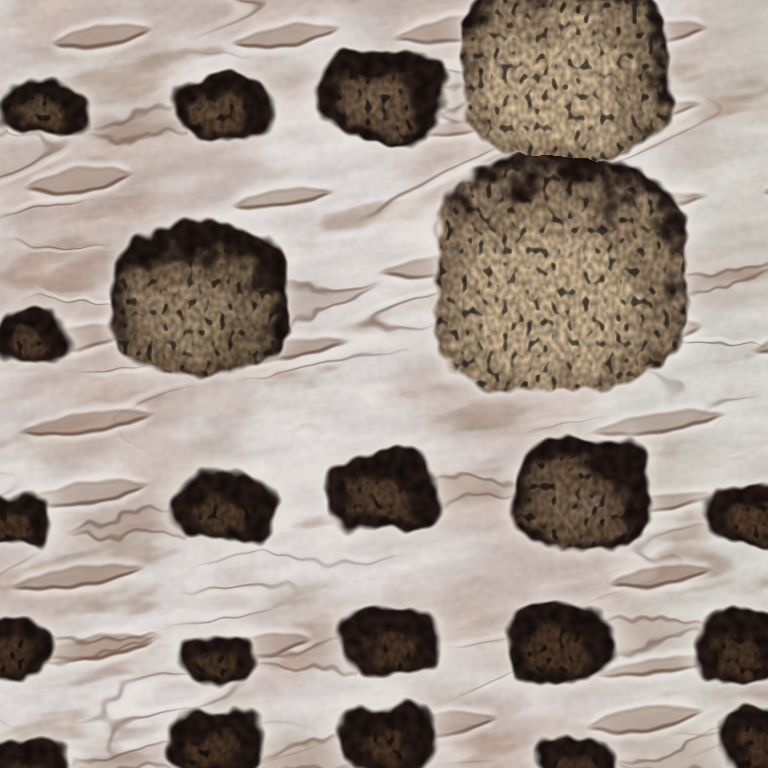
Give the GLSL for this texture, as a Shadertoy shader.

```glsl
// Pale weathered bark pierced by ragged dark pits, with slits and torn creases.
const vec3 PALE_BARK  = vec3(0.77, 0.71, 0.68);
const vec3 LIGHT_BARK = vec3(0.85, 0.83, 0.82);
const vec3 COOL_BARK  = vec3(0.80, 0.80, 0.76);
const vec3 HIGHLIGHT  = vec3(0.93, 0.91, 0.89);
const vec3 FLAP       = vec3(0.64, 0.55, 0.49);
const vec3 CREASE     = vec3(0.42, 0.32, 0.27);
const vec3 UMBER      = vec3(0.24, 0.17, 0.12);
const vec3 TAN        = vec3(0.68, 0.60, 0.49);
const vec3 PIT_DARK   = vec3(0.11, 0.075, 0.065);
const vec2 GIANT      = vec2(0.75, 0.67);   // centre of the largest pits
const vec2 LESSER     = vec2(0.30, 0.53);   // centre of the second large pit
const vec2 SMALL_SIZE = vec2(0.056, 0.038); // half size of a small pit
const vec2 EXTRA_SIZE = vec2(0.115, 0.120); // growth near the large centres
const vec2 SLIT_CELL  = vec2(0.24, 0.10);
const float COLUMN_GAP = 0.24;
const float GRAIN_TILT = 0.14;
const float EDGE = 0.004;

vec2 hash2(vec2 p) {
    vec3 a = fract(p.xyx * vec3(0.1031, 0.1030, 0.0973));
    a += dot(a, a.yzx + 33.33);
    return fract((a.xx + a.yz) * a.zy);
}

float corner(vec2 cell, vec2 f, vec2 o) {
    float angle = 6.2832 * hash2(cell + o + 100.0).x;
    return dot(vec2(cos(angle), sin(angle)), f - o);
}

float noise(vec2 p) {
    vec2 i = floor(p), f = fract(p);
    vec2 u = f * f * f * (f * (f * 6.0 - 15.0) + 10.0);
    return mix(mix(corner(i, f, vec2(0, 0)), corner(i, f, vec2(1, 0)), u.x),
               mix(corner(i, f, vec2(0, 1)), corner(i, f, vec2(1, 1)), u.x), u.y);
}

float fbm(vec2 p) {
    float sum = 0.0, amp = 1.0;
    for (int i = 0; i < 4; i++) {
        sum += amp * noise(p);
        p = p * 2.03 + 17.3;
        amp *= 0.5;
    }
    return sum;
}

// Length in a rounded-box norm
float squircle(vec2 q) {
    q = pow(abs(q) + 1e-4, vec2(2.7));
    return pow(q.x + q.y, 1.0 / 2.7);
}

vec3 barkColor(vec2 p) {
    vec2 g = vec2(p.x, p.y - GRAIN_TILT * p.x);
    vec3 col = mix(PALE_BARK, LIGHT_BARK, smoothstep(-0.3, 0.3, fbm(g * vec2(3.5, 7.0))));
    col = mix(col, COOL_BARK, 0.6 * smoothstep(0.7, 1.0, p.x + 0.2 * noise(p * 5.0)));
    col = mix(col, FLAP, 0.65 * smoothstep(0.2, 0.5, fbm(g * vec2(4.0, 13.0) + 31.0)));
    col += 0.07 * fbm(g * vec2(9.0, 34.0)) + 0.03 * noise(p * 90.0);
    // Torn edges with a lit lip above them
    float ridge = noise(g * vec2(3.5, 13.0) + 0.1 * noise(p * 30.0) + 5.0);
    float torn = smoothstep(0.0, 0.3, noise(p * 4.5 + 9.0));
    col = mix(col, HIGHLIGHT, 0.6 * torn * smoothstep(0.07, 0.0, abs(ridge - 0.07)));
    return mix(col, CREASE, 0.6 * torn * smoothstep(0.03, 0.0, abs(ridge)));
}

// Lens-shaped slits: pale lip, brown lower edge
vec3 addSlit(vec3 col, vec2 p) {
    vec2 id = floor(p / SLIT_CELL);
    vec2 r = hash2(id + 40.0), s = hash2(id + 71.0);
    vec2 q = p - (id + 0.5 + (r - 0.5) * vec2(0.2, 0.35)) * SLIT_CELL;
    q.y -= GRAIN_TILT * q.x + 0.004 * noise(p * 35.0);
    float t = q.x / mix(0.06, 0.09, s.x);
    float lens = abs(q.y) - mix(0.008, 0.015, r.y) * (1.0 - t * t);
    float present = step(0.5, s.y) * smoothstep(1.1, 0.8, abs(t));
    float lower = smoothstep(0.006, -0.006, q.y);
    col = mix(col, HIGHLIGHT, 0.65 * present * smoothstep(0.012, 0.0, abs(lens - 0.004)));
    col = mix(col, FLAP, 0.6 * present * smoothstep(EDGE, -EDGE, lens));
    return mix(col, CREASE, present * (0.3 + 0.6 * lower) * smoothstep(0.005, 0.0, abs(lens)));
}

void mainImage(out vec4 fragColor, in vec2 fragCoord) {
    vec2 p = fragCoord / iResolution.y;
    vec2 w = p + 0.022 * vec2(noise(p * 13.0), noise(p * 13.0 + 50.0))
               + 0.008 * vec2(noise(p * 48.0), noise(p * 48.0 + 50.0));

    // Nearest pit in columns whose rows spread apart upward
    float edge = 1.0, growth = 0.0, flap = 0.0, flapLine = 0.0;
    vec2 q = vec2(0.0);
    for (int i = 0; i < 25; i++) {
        float row = float(i / 5);
        vec2 id = vec2(float(i % 5), row);
        vec2 c = vec2(0.03 + COLUMN_GAP * id.x, 0.02 + 0.11 * row + 0.025 * row * row);
        float away = length((c - GIANT) * vec2(1.6, 1.0));
        if (away > 0.35 && away < 0.36 + 0.1 * c.x) continue; // bare bark beside the giant
        vec2 l = c - LESSER, r = hash2(id + 13.0);
        float g = max(exp(-10.0 * away * away), 0.58 * exp(-60.0 * dot(l, l)));
        vec2 size = SMALL_SIZE * mix(0.85, 1.2, r.y) + EXTRA_SIZE * g;
        c += (r - 0.5) * vec2(0.05, 0.04) * (1.0 - g) + vec2(-0.02, 0.07) * g;
        vec2 s = (w - c) / size;
        float e = (squircle(s) - 1.0) * min(size.x, size.y);
        if (e < edge) { edge = e; q = s; growth = g; }
        // Tapering flap torn off to one side
        float side = r.x > 0.35 ? -1.0 : 1.0;
        float along = (side * (w.x - c.x) - 0.8 * size.x) / 0.16;
        float y = w.y - c.y - GRAIN_TILT * (w.x - c.x) + 0.2 * size.y;
        float body = abs(y) - 0.022 * (1.0 - along);
        float on = step(0.0, along) * smoothstep(1.0, 0.7, along) * step(0.3, r.y);
        flap = max(flap, on * smoothstep(EDGE, -EDGE, body));
        flapLine = max(flapLine, on * smoothstep(0.005, 0.0, abs(body)));
    }

    vec3 col = addSlit(barkColor(p), p);
    col = mix(col, FLAP, 0.4 * flap);
    col = mix(col, CREASE, 0.6 * flapLine);
    col = mix(col, HIGHLIGHT, 0.75 * exp(-max(edge, 0.0) / 0.011));

    // Pit: shaded wall at top and right, speckled floor
    float depth = squircle(q + vec2(0.1, 0.22)) + 0.3 * noise(p * 22.0) + 0.2 * noise(p * 60.0);
    float start = mix(0.35, 0.85, smoothstep(0.0, 0.8, growth));
    float wall = smoothstep(start, start + 0.35, depth);
    float lit = clamp(1.15 * growth + 0.4 * p.y - 0.12, 0.0, 1.0);
    lit *= 1.0 - 0.4 * smoothstep(start - 0.4, start, depth);
    vec3 ground = mix(UMBER, TAN, lit) * (1.0 + 0.45 * noise(p * vec2(140.0, 110.0)));
    ground *= 1.0 - 0.6 * smoothstep(0.12, 0.45, noise(p * vec2(95.0, 75.0) + 8.0));
    vec3 pit = mix(ground, PIT_DARK * (1.0 + 0.8 * noise(p * 70.0)), wall);
    col = mix(col, pit, smoothstep(EDGE, -EDGE, edge));
    fragColor = vec4(clamp(col, 0.0, 1.0), 1.0);
}
```
